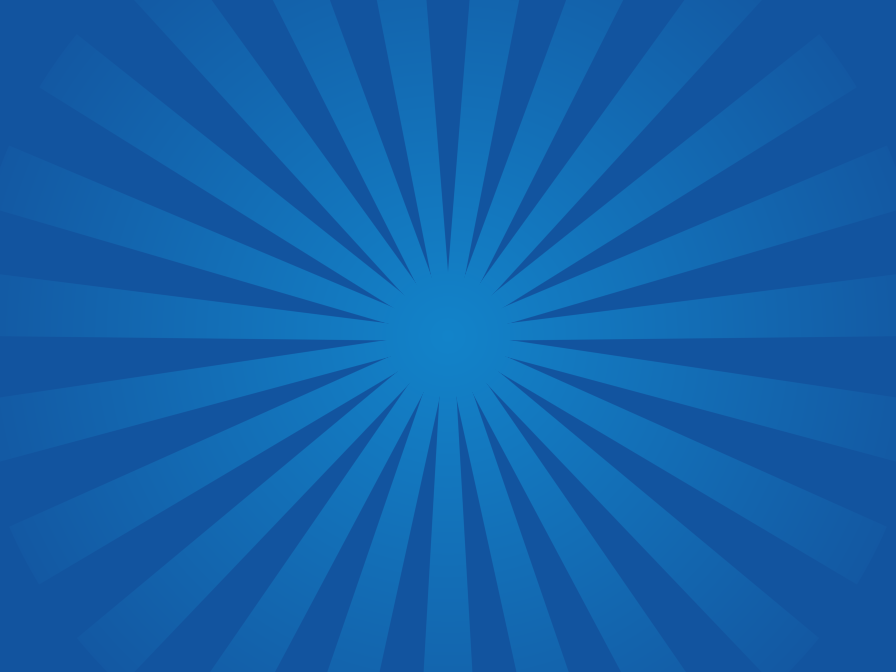
A Shadertoy shader for this background:

```glsl
// A blue sunburst: bright rays spread from a glowing hub and fade to a deep blue.
// The plane is folded into equal sectors, each holding one dark wedge whose
// signed distance cuts the rays out of a radial gradient.

const float TAU = 6.2831853;
const float WEDGE_COUNT = 23.0;
const float HUB_RADIUS = 0.096;   // where the dark wedges begin
const float WEDGE_SLOPE = 0.0794; // half width gained per unit of length
const float RAY_REACH = 0.712;    // where the rays end

const vec3 DEEP_BLUE = vec3(0.071, 0.329, 0.624);
const vec3 RIM_BLUE = vec3(0.076, 0.346, 0.637);
const vec3 HUB_BLUE = vec3(0.072, 0.514, 0.788);

// Folds the plane into one sector; the first sector is centred straight up.
vec2 foldSectors(vec2 p, float count) {
    float sector = TAU / count;
    float angle = mod(atan(p.x, p.y) + 0.5 * sector, sector) - 0.5 * sector;
    return length(p) * vec2(cos(angle), sin(angle));
}

// Signed distance to the sides of a wedge opening along +x; negative inside.
float wedgeDistance(vec2 p, float tip, float slope) {
    return (abs(p.y) - slope * (p.x - tip)) / sqrt(1.0 + slope * slope);
}

// Smooth coverage of a shape from its signed distance.
float coverage(float dist, float pixel) {
    return 1.0 - smoothstep(-0.7 * pixel, 0.7 * pixel, dist);
}

// Radial glow from the hub colour out to the rim colour.
vec3 rayColour(float radius, float reach) {
    return mix(HUB_BLUE, RIM_BLUE, clamp(radius / reach, 0.0, 1.0));
}

void mainImage(out vec4 fragColor, in vec2 fragCoord) {
    float pixel = 1.0 / iResolution.y;
    vec2 p = (fragCoord - 0.5 * iResolution.xy) * pixel;
    float radius = length(p);

    // Rays fill the disc, except where the wedges cut them.
    float disc = coverage(radius - RAY_REACH, pixel);
    vec2 folded = foldSectors(p, WEDGE_COUNT);
    float wedge = coverage(wedgeDistance(folded, HUB_RADIUS, WEDGE_SLOPE), pixel);

    vec3 colour = mix(DEEP_BLUE, rayColour(radius, RAY_REACH), disc * (1.0 - wedge));
    fragColor = vec4(colour, 1.0);
}
```
